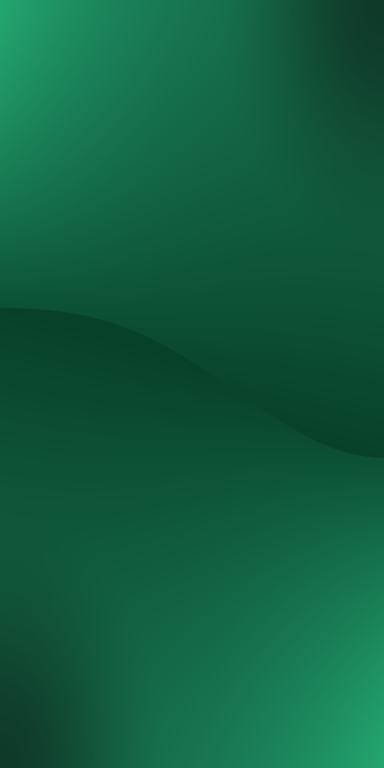
This background is drawn by a Shadertoy shader. Its source:

```glsl
const vec3 BRIGHT = vec3(0.140, 0.650, 0.440);
const vec3 MIDTONE = vec3(0.080, 0.410, 0.280);
const vec3 DEEP = vec3(0.030, 0.255, 0.165);
const vec3 SHADOW = vec3(0.060, 0.225, 0.160);

const float PI = 3.14159265;
const float GLOW_FALLOFF = 2.4;
const float FADE_POWER = 1.3;
const vec2 FADE_DEPTH = vec2(0.456, 0.600);   // at the bright and dark sides
const vec2 SHADOW_SIZE = vec2(0.45, 0.36);
const vec2 WAVE_HEIGHT = vec2(0.599, 0.404);  // at the left and right edges
const vec2 WAVE_SKEW = vec2(0.50, 0.27);

// Height of the dividing wave, with its steepest part right of centre
float waveHeight(float x) {
    float phase = x - x * (1.0 - x) * (WAVE_SKEW.x - WAVE_SKEW.y * x);
    return mix(WAVE_HEIGHT.x, WAVE_HEIGHT.y, 0.5 - 0.5 * cos(PI * phase));
}

// Panel shading: p.x runs from the bright to the dark corner, p.y inwards
vec3 panelColor(vec2 p) {
    vec3 color = mix(MIDTONE, BRIGHT, pow(1.0 - p.x, GLOW_FALLOFF));

    float depth = p.y / mix(FADE_DEPTH.x, FADE_DEPTH.y, p.x);
    color = mix(color, DEEP, pow(clamp(depth, 0.0, 1.0), FADE_POWER));

    float cornerDistance = length(vec2(1.0 - p.x, p.y) / SHADOW_SIZE);
    return mix(color, SHADOW, 1.0 - smoothstep(0.0, 1.0, cornerDistance));
}

void mainImage(out vec4 fragColor, in vec2 fragCoord) {
    vec2 uv = fragCoord / iResolution.xy;

    // The lower panel is the upper one turned by half a circle
    vec3 upper = panelColor(vec2(uv.x, 1.0 - uv.y));
    vec3 lower = panelColor(vec2(1.0 - uv.x, uv.y));

    // Smooth edge along the wave
    float softness = 1.0 / iResolution.y;
    float aboveWave = smoothstep(-softness, softness, uv.y - waveHeight(uv.x));
    fragColor = vec4(mix(lower, upper, aboveWave), 1.0);
}
```
